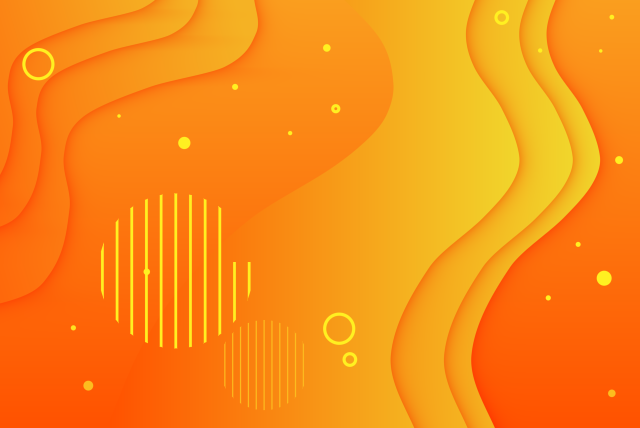
Give the GLSL for this background, as a WebGL 2 fragment shader.

```glsl
#version 300 es
precision highp float;
// Layered orange and yellow paper waves with soft shadows, striped discs, rings and dots.
// Each wave is a smooth spline x(y); shifted or scaled copies of it make the stacked layers.
// Units: the canvas is 150 wide and 100 high, with y measured downward from the top.

#define YELLOW vec3(1.0, 0.94, 0.13)
#define AMBER vec3(0.99, 0.74, 0.12)
#define GOLD vec3(0.945, 0.84, 0.17)
#define RED_ORANGE vec3(1.0, 0.32, 0.0)
#define PANEL_TOP vec3(0.98, 0.62, 0.12)
#define SHADOW_TINT vec3(1.0, 0.60, 0.30)
#define SHADOW_WIDTH 1.7
#define SHADOW_STRENGTH 0.75
#define RAMP_LENGTH 96.0
#define RING_HALF_WIDTH 0.37

uniform vec2 u_resolution;
out vec4 fragColor;

const int KNOTS = 12;

// Spline knots, each (y, x)
const vec2 RIBBON[KNOTS] = vec2[KNOTS](
    vec2(-10, 116.5), vec2(0, 111.3), vec2(7.8, 109.2), vec2(15.6, 111.1),
    vec2(25.4, 117.6), vec2(36.5, 121.7), vec2(43, 119.9), vec2(50.8, 113.3),
    vec2(62.5, 100.6), vec2(83, 91.6), vec2(100, 97.1), vec2(115, 106));
const vec2 PANEL[KNOTS] = vec2[KNOTS](
    vec2(-8, 71), vec2(0, 80.7), vec2(9.8, 89.5), vec2(19.5, 92.2),
    vec2(26.4, 90.8), vec2(31.8, 86.9), vec2(39, 78.1), vec2(51.2, 58.6),
    vec2(66.4, 43), vec2(81, 33.2), vec2(100, 25), vec2(117, 18));
const vec2 LOBE[KNOTS] = vec2[KNOTS](
    vec2(-8, 58), vec2(0, 59.6), vec2(7.8, 60), vec2(15.6, 52.7),
    vec2(20.3, 35.2), vec2(27.3, 19.5), vec2(36.1, 15), vec2(48.8, 16.3),
    vec2(64.5, 11.3), vec2(70.9, 0), vec2(80, -50), vec2(90, -110));

// Small circles, each (x, y, radius)
const vec3 DOTS[16] = vec3[16](
    vec3(76.6, 11.2, 0.88), vec3(55.1, 20.3, 0.7), vec3(27.9, 27.1, 0.4), vec3(43.2, 33.4, 1.43),
    vec3(68, 31.1, 0.5), vec3(34.4, 63.5, 0.75), vec3(17.2, 76.6, 0.6), vec3(20.7, 90.1, 1.15),
    vec3(143.4, 4, 0.55), vec3(126.6, 11.8, 0.5), vec3(140.8, 11.9, 0.4), vec3(145.1, 37.4, 0.92),
    vec3(135.5, 57.1, 0.58), vec3(141.6, 65, 1.75), vec3(128.5, 69.6, 0.6), vec3(143.4, 91.9, 0.88));
const vec3 RINGS[5] = vec3[5](
    vec3(9, 15, 3.4), vec3(79.5, 76.8, 3.4), vec3(117.6, 4.1, 1.35),
    vec3(78.7, 25.4, 0.7), vec3(82, 84, 1.35));

// Cubic Hermite spline through unevenly spaced knots
float curve(vec2 k[KNOTS], float y) {
    int i = 1;
    for (int n = 2; n < KNOTS - 2; n++) if (y > k[n].x) i = n;
    vec2 a = k[i - 1], b = k[i], c = k[i + 1], d = k[i + 2];
    float h = c.x - b.x, t = clamp((y - b.x) / h, 0.0, 1.0);
    float m0 = h * (c.y - a.y) / (c.x - a.x);
    float m1 = h * (d.y - b.y) / (d.x - b.x);
    return mix(b.y, c.y, t * t * (3.0 - 2.0 * t))
         + t * (1.0 - t) * (m0 * (1.0 - t) - m1 * t);
}

// Approximate signed distance to a curve, negative on its left
float edge(vec2 k[KNOTS], vec2 p) {
    float e = 0.1;
    float slope = (curve(k, p.y + e) - curve(k, p.y - e)) / (2.0 * e);
    return (p.x - curve(k, p.y)) / sqrt(1.0 + slope * slope);
}

float cover(float d) {
    float w = 70.0 / u_resolution.y;
    return 1.0 - smoothstep(-w, w, d);
}

// Lays a sheet over the colour below and casts its soft shadow outward
vec3 layer(vec3 below, vec3 sheet, float d) {
    float shade = SHADOW_STRENGTH * exp(-max(d, 0.0) / SHADOW_WIDTH);
    return mix(below * mix(vec3(1), SHADOW_TINT, shade), sheet, cover(d));
}

// Vertical bars clipped to a disc
float stripes(vec2 q, float radius, float spacing, float width) {
    float bar = abs(fract(q.x / spacing + 0.5) - 0.5) * spacing - 0.5 * width;
    return cover(max(bar, length(q) - radius));
}

void main() {
    vec2 p = gl_FragCoord.xy / u_resolution * vec2(150, 100);
    p.y = 100.0 - p.y;
    vec3 orange = mix(PANEL_TOP, RED_ORANGE, p.y / 100.0);
    vec3 color = orange;

    // Right ribbons, from the lowest sheet to the highest
    for (int i = 2; i >= 0; i--) {
        float shift = i == 2 ? 18.9 : 12.5 * float(i);
        float ramp = 1.0 - (121.7 + shift - p.x) / RAMP_LENGTH;
        vec3 sheet = mix(RED_ORANGE, GOLD, clamp(ramp, 0.0, 1.0));
        color = layer(color, sheet, edge(RIBBON, p - vec2(shift, 0)));
    }

    // Broad left panel, flat and without shadow
    color = mix(color, orange, cover(edge(PANEL, p)));

    // Corner lobes, from the largest to the smallest
    for (int i = 0; i < 3; i++) {
        float size = i == 0 ? 1.0 : 1.2;
        vec2 offset = i == 0 ? vec2(0) : i == 1 ? vec2(4.7, 5.9) : vec2(12.7, 13.3);
        vec2 q = p * size + offset;
        float ramp = clamp((q.x - 0.3 * q.y + 25.0) / 80.0, 0.0, 1.0);
        vec3 sheet = mix(vec3(1.0, 0.39, 0.04), vec3(0.96, 0.70, 0.14), ramp);
        color = layer(color, sheet, edge(LOBE, q) / size);
    }

    // Striped discs; the large one has a notch at its upper right
    float notch = step(53.5, p.x) * step(p.y, 61.3);
    color = mix(color, YELLOW, stripes(p - vec2(41.2, 63.3), 18.1, 3.44, 0.65) * (1.0 - notch));
    color = mix(color, AMBER, stripes(p - vec2(61.9, 85.3), 10.5, 1.84, 0.28));

    // Dots turn amber toward the bottom; rings stay yellow
    vec3 dotColor = mix(YELLOW, AMBER, smoothstep(70.0, 90.0, p.y));
    for (int i = 0; i < 16; i++)
        color = mix(color, dotColor, cover(length(p - DOTS[i].xy) - DOTS[i].z));
    for (int i = 0; i < 5; i++) {
        float d = abs(length(p - RINGS[i].xy) - RINGS[i].z) - RING_HALF_WIDTH;
        color = mix(color, YELLOW, cover(d));
    }
    fragColor = vec4(color, 1.0);
}
```
